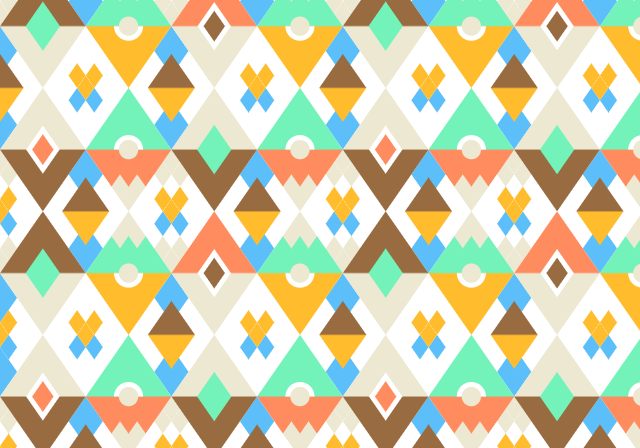
Give the GLSL for this pattern, as a Shadertoy shader.

```glsl
// Folk-style tiling of tall diamonds: halved, ornamented diamonds sit on horizontal
// lines, and white diamonds holding jewels or hearts fill the gaps between them.
// Every shape is a diamond norm |x|+|y| in a skewed lattice, layered with soft edges.

const vec3 WHITE  = vec3(1.0);
const vec3 BEIGE  = vec3(0.93, 0.91, 0.82);
const vec3 BROWN  = vec3(0.60, 0.42, 0.25);
const vec3 MINT   = vec3(0.45, 0.95, 0.73);
const vec3 YELLOW = vec3(1.00, 0.74, 0.18);
const vec3 BLUE   = vec3(0.36, 0.75, 0.98);
const vec3 CORAL  = vec3(1.00, 0.55, 0.37);

// Half width and half height of a large diamond, relative to canvas height
const vec2 HALF_SIZE = vec2(0.09565, 0.1378);

// Coverage of a shape from its signed distance in lattice units
float ink(float d) {
    float pixel = length(1.0 / HALF_SIZE) / iResolution.y;
    return clamp(0.5 - d / pixel, 0.0, 1.0);
}

float diamond(vec2 p, float size) {
    return abs(p.x) + abs(p.y) - size;
}

// Three small diamonds: two side by side and one nested below them
float heart(vec2 p) {
    vec2 lobe = vec2(abs(p.x) - 0.2, p.y + 0.2);
    return min(diamond(lobe, 0.2), diamond(p, 0.2));
}

// White diamond between the lines; y points down
vec3 gapCell(vec2 p, vec2 id) {
    vec3 col = WHITE;
    vec2 mirrored = vec2(p.x, abs(p.y));
    bool oddOne = id == vec2(0.0, 2.0);
    bool jewel = mod(id.x + id.y, 2.0) < 0.5;

    // Blue corners above and below
    if (jewel) col = mix(col, BLUE, ink(diamond(mirrored - vec2(0.0, 0.6), 0.4)));

    if (jewel && !oddOne) {
        vec3 halves = mix(YELLOW, BROWN, ink(p.y));
        return mix(col, halves, ink(diamond(p, 0.55)));
    }

    // Notched beige tips on alternate rows
    if (mod(id.y, 2.0) > 0.5) col = mix(col, BEIGE, ink(heart(mirrored - vec2(0.0, 0.8))));

    // Heart on two blue feet
    col = mix(col, BLUE, ink(diamond(vec2(abs(p.x) - 0.2, p.y - 0.2), 0.2)));
    return mix(col, YELLOW, ink(heart(p)));
}

// Halved diamond centred on a line; odd lines are flipped and recoloured
vec3 lineCell(vec2 p, vec2 id) {
    bool odd = mod(id.y, 2.0) > 0.5;
    float side = odd ? p.y : -p.y;
    float front = ink(-side);

    if (mod(id.x, 2.0) > 0.5) {
        // Toothed half against a plain half
        float teeth = side - 0.6 + abs(mod(p.x + 0.2, 0.4) - 0.2);
        vec3 toothed = mix(BEIGE, odd ? CORAL : MINT, ink(teeth));
        vec3 col = mix(odd ? MINT : YELLOW, toothed, front);

        // Beige disc, ringed on the plain half only
        float radius = length(p * HALF_SIZE);
        float scale = length(1.0 / HALF_SIZE);
        col = mix(col, WHITE, ink((radius - 0.0325) * scale) * (1.0 - front));
        return mix(col, BEIGE, ink((radius - 0.0215) * scale));
    }

    // Dark half against beige, with a plain or framed diamond at the centre
    bool framed = mod(id.x * 0.5 + id.y, 2.0) > 0.5;
    vec3 col = mix(BEIGE, framed && !odd ? CORAL : BROWN, front);
    if (!framed) return mix(col, MINT, ink(diamond(p, 0.4)));
    col = mix(col, WHITE, ink(diamond(p, 0.39)));
    return mix(col, odd ? CORAL : BROWN, ink(diamond(p, 0.25)));
}

void mainImage(out vec4 fragColor, in vec2 fragCoord) {
    // Lattice coordinates, y down from the first line
    vec2 uv = fragCoord / iResolution.y;
    vec2 q = vec2(uv.x, 1.0 - uv.y - 0.0584) / HALF_SIZE;

    vec2 gapId = floor((q + vec2(1.0, 0.0)) / 2.0);
    vec2 lineId = floor((q + vec2(0.0, 1.0)) / 2.0);
    vec2 gapPos = q - 2.0 * gapId - vec2(0.0, 1.0);
    vec2 linePos = q - 2.0 * lineId - vec2(1.0, 0.0);

    vec3 col = gapCell(gapPos, gapId);
    col = mix(col, lineCell(linePos, lineId), ink(diamond(linePos, 1.0)));
    fragColor = vec4(col, 1.0);
}
```
